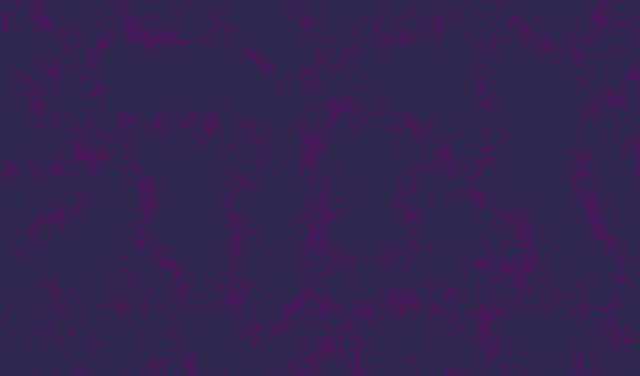
A WebGL 2 fragment shader for this texture:

```glsl
#version 300 es
precision highp float;
// Dim purple veins branching over a flat indigo ground.
// Creases of folded gradient noise form thin trunks; beside them, wobbling
// contour lines of the same field make squiggles that fade into blank areas.

#define CELLS 4.2                  // coarsest noise cells per canvas height
#define GAIN 0.52                  // strength of each finer trunk octave
#define GRAIN 15.0                 // squiggle noise cells per canvas height
#define CONTOURS 20.0              // density of contour lines beside trunks
#define WOBBLE 7.0                 // how strongly grain bends the contours
#define RAGGED 0.25                // grain eating into the trunk edges
#define TRUNK vec2(0.10, 0.25)     // field values of trunk core and edge
#define BELT vec2(0.12, 0.50)      // field values where squiggles fade out
#define STROKE vec2(0.10, 0.80)    // core and edge of a squiggle line
#define GROUND vec3(0.188, 0.165, 0.320)
#define VEIN vec3(0.285, 0.105, 0.355)

uniform vec2 u_resolution;
out vec4 fragColor;

// Unit gradient with a random direction for each lattice corner
vec2 gradient(vec2 corner) {
    vec3 q = fract(corner.xyx * vec3(0.1031, 0.1030, 0.0973));
    q += dot(q, q.yzx + 33.33);
    float angle = 6.28318 * fract((q.x + q.y) * q.z);
    return vec2(cos(angle), sin(angle));
}

float gradientNoise(vec2 p) {
    vec2 cell = floor(p);
    vec2 f = fract(p);
    vec2 blend = f * f * f * (f * (f * 6.0 - 15.0) + 10.0);
    vec2 e = vec2(1.0, 0.0);
    float a = dot(gradient(cell), f);
    float b = dot(gradient(cell + e.xy), f - e.xy);
    float c = dot(gradient(cell + e.yx), f - e.yx);
    float d = dot(gradient(cell + e.xx), f - e.xx);
    return mix(mix(a, b, blend.x), mix(c, d, blend.x), blend.y);
}

// Sum of folded octaves: each fold leaves a crease along its zero line
float foldedNoise(vec2 p) {
    float sum = 0.0;
    float amplitude = 1.0;
    for (int i = 0; i < 3; i++) {
        sum += amplitude * abs(gradientNoise(p));
        p = p * 2.0 + vec2(17.3, 9.7);
        amplitude *= GAIN;
    }
    return sum;
}

// 1 below range.x, fading to 0 at range.y
float fade(vec2 range, float x) {
    return 1.0 - smoothstep(range.x, range.y, x);
}

void main() {
    vec2 p = gl_FragCoord.xy / u_resolution.y;
    float field = foldedNoise(p * CELLS + vec2(21.4, 38.2));
    float grain = gradientNoise(p * GRAIN + 51.7)
                + 0.7 * gradientNoise(p * GRAIN * 2.1 + 83.1);

    float trunk = fade(TRUNK, field + RAGGED * abs(grain));
    float line = abs(sin(CONTOURS * field + WOBBLE * grain));
    float squiggle = fade(STROKE, line) * fade(BELT, field);

    fragColor = vec4(mix(GROUND, VEIN, max(trunk, squiggle)), 1.0);
}
```
